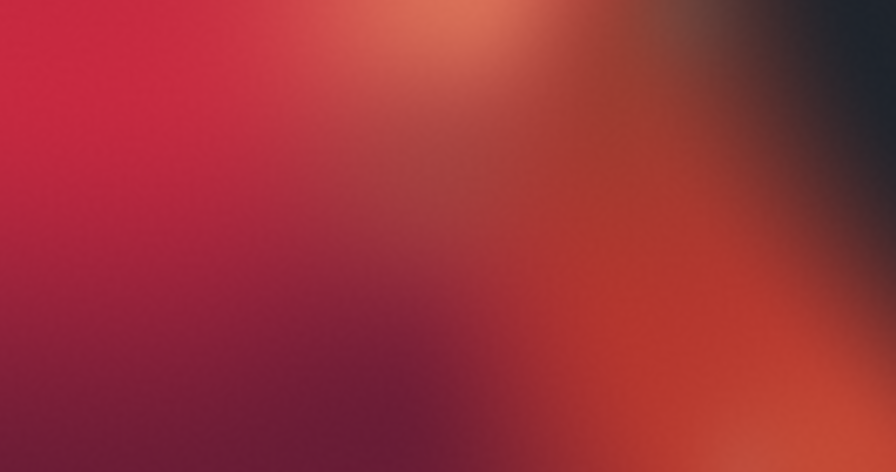
Write a WebGL 1 fragment shader that draws this background.

```glsl
precision highp float;
// A soft blurred colour field: a crimson to plum fade on the left, a peach glow
// at the top, an orange band on the right and a slate shadow in the top corner.
// Layers are blended in order with Gaussian glows, then given a faint grain.

uniform vec2 u_resolution;

const vec3 CRIMSON = vec3(0.78, 0.16, 0.25);
const vec3 PLUM    = vec3(0.41, 0.11, 0.21);
const vec3 PEACH   = vec3(0.87, 0.45, 0.35);
const vec3 CLAY    = vec3(0.61, 0.27, 0.24);
const vec3 RUST    = vec3(0.59, 0.24, 0.19);
const vec3 EMBER   = vec3(0.71, 0.21, 0.18);
const vec3 CORAL   = vec3(0.77, 0.29, 0.21);
const vec3 ROSE    = vec3(0.75, 0.34, 0.28);
const vec3 HAZE    = vec3(0.52, 0.37, 0.32);
const vec3 SLATE   = vec3(0.12, 0.14, 0.17);

// Glow centres and radii, as fractions of the canvas measured from the top left.
const vec2 PEACH_POS = vec2(0.52, 0.00);
const vec2 PEACH_RADIUS = vec2(0.19, 0.31);
const vec2 CLAY_POS = vec2(0.52, 0.36);
const vec2 CLAY_RADIUS = vec2(0.17, 0.24);
const vec2 CORAL_POS = vec2(0.92, 1.02);
const vec2 CORAL_RADIUS = vec2(0.15, 0.28);
const vec2 ROSE_POS = vec2(0.83, 1.02);
const vec2 ROSE_RADIUS = vec2(0.05, 0.12);
const vec2 HAZE_POS = vec2(0.78, 0.00);
const vec2 HAZE_RADIUS = vec2(0.07, 0.14);

const float PLUM_RISE = 0.13;     // how far the plum swells upward
const float PLUM_CENTRE = 0.42;
const float PLUM_WIDTH = 0.16;
const float CLAY_STRENGTH = 0.7;
const float ROSE_STRENGTH = 0.45;
const float HAZE_STRENGTH = 0.5;
const float GRAIN_SCALE = 70.0;   // grain cells per canvas height
const float GRAIN_STRENGTH = 0.008;

float glow(vec2 p, vec2 centre, vec2 radius) {
    vec2 q = (p - centre) / radius;
    return exp(-dot(q, q));
}

vec2 gradient(vec2 cell) {
    float angle = 6.2832 * fract(sin(dot(cell, vec2(12.99, 78.23))) * 4375.85);
    return vec2(cos(angle), sin(angle));
}

float gradientNoise(vec2 p) {
    vec2 i = floor(p);
    vec2 f = p - i;
    vec2 u = f * f * (3.0 - 2.0 * f);
    vec2 e = vec2(0.0, 1.0);
    float low = mix(dot(gradient(i), f), dot(gradient(i + e.yx), f - e.yx), u.x);
    float high = mix(dot(gradient(i + e), f - e), dot(gradient(i + e.yy), f - e.yy), u.x);
    return mix(low, high, u.y);
}

// Crimson fading down to plum, with the plum swelling near the middle.
vec3 leftField(vec2 p) {
    float q = (p.x - PLUM_CENTRE) / PLUM_WIDTH;
    float depth = p.y + PLUM_RISE * exp(-q * q);
    return mix(CRIMSON, PLUM, smoothstep(0.15, 1.12, depth));
}

// Coverage of the orange band, whose left edge bends with depth.
float bandMask(vec2 p) {
    float rise = 1.0 - p.y;
    float bend = p.y - 0.4;
    float start = 0.43 + 0.10 * rise * rise;
    float end = 0.69 + 0.30 * bend * bend;
    return smoothstep(start, end, p.x);
}

// Coverage of the corner shadow behind a curved diagonal edge.
float shadowMask(vec2 p) {
    float edge = 0.81 + 0.14 * p.y + 0.24 * p.y * p.y;
    float softness = 0.15 + 0.04 * p.y;
    return smoothstep(-softness, softness, p.x - edge);
}

void main() {
    vec2 p = gl_FragCoord.xy / u_resolution;
    p.y = 1.0 - p.y;

    // Left fade, top glow and the muted middle
    vec3 color = leftField(p);
    color = mix(color, PEACH, glow(p, PEACH_POS, PEACH_RADIUS));
    color = mix(color, CLAY, CLAY_STRENGTH * glow(p, CLAY_POS, CLAY_RADIUS));

    // Orange band and its lower glows
    vec3 band = mix(RUST, EMBER, smoothstep(0.0, 0.75, p.y));
    color = mix(color, band, bandMask(p));
    color = mix(color, CORAL, glow(p, CORAL_POS, CORAL_RADIUS));
    color = mix(color, ROSE, ROSE_STRENGTH * glow(p, ROSE_POS, ROSE_RADIUS));

    // Corner shadow with a pale haze along its upper edge
    color = mix(color, HAZE, HAZE_STRENGTH * glow(p, HAZE_POS, HAZE_RADIUS));
    color = mix(color, SLATE, shadowMask(p));

    // Faint grain
    vec2 grainPos = gl_FragCoord.xy / u_resolution.y * GRAIN_SCALE;
    color += GRAIN_STRENGTH * gradientNoise(grainPos);

    gl_FragColor = vec4(color, 1.0);
}
```
